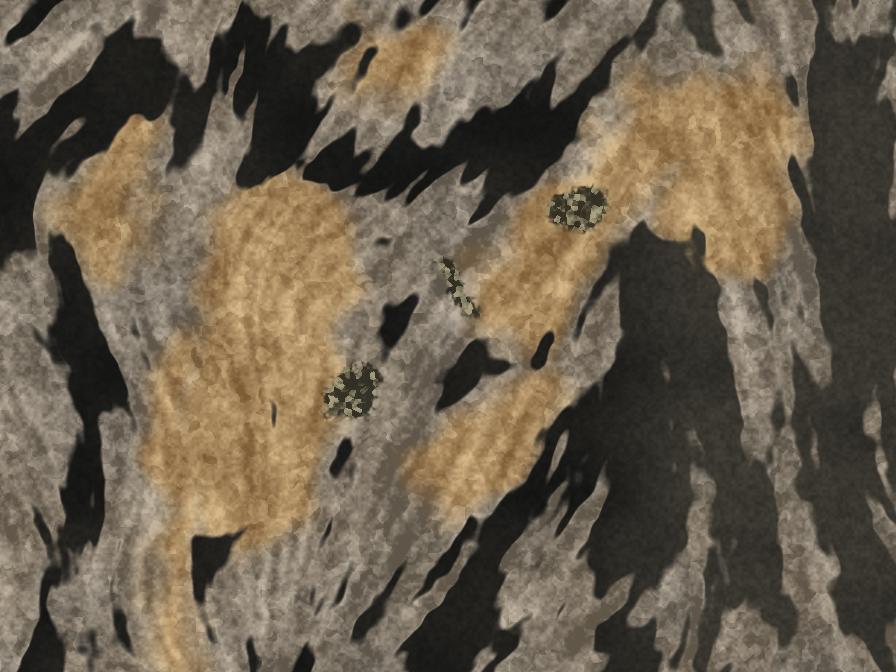
A Shadertoy shader for this texture:

```glsl
// Polished migmatite slab: black mica bands, grey streaks, ochre feldspar and pyrite.
// Large bodies are warped capsules; fine streaks come from averaging noise along
// a curved flow field, and crystal grain comes from cellular facets.

const vec3 BLACK_MICA  = vec3(0.085, 0.085, 0.080);
const vec3 OLIVE_MICA  = vec3(0.225, 0.215, 0.185);
const vec3 GREY_SHADE  = vec3(0.36, 0.335, 0.295);
const vec3 GREY_QUARTZ = vec3(0.67, 0.63, 0.575);
const vec3 OCHRE_DEEP  = vec3(0.55, 0.415, 0.25);
const vec3 OCHRE_LIGHT = vec3(0.79, 0.665, 0.475);
const vec3 PYRITE_DARK = vec3(0.17, 0.165, 0.125);
const vec3 PYRITE_GLINT = vec3(0.66, 0.63, 0.50);

float hash(vec2 p) {
    vec3 q = fract(vec3(p.xyx) * 0.1031);
    q += dot(q, q.yzx + 33.33);
    return fract((q.x + q.y) * q.z);
}

float noise(vec2 p) {
    vec2 i = floor(p), f = fract(p);
    f = f * f * (3.0 - 2.0 * f);
    return mix(mix(hash(i), hash(i + vec2(1, 0)), f.x),
               mix(hash(i + vec2(0, 1)), hash(i + vec2(1, 1)), f.x), f.y);
}

vec2 warp(vec2 p, float freq) {
    return vec2(noise(p * freq + 7.3), noise(p * freq + 41.9)) - 0.5;
}

// Random brightness of the nearest crystal.
float facets(vec2 p) {
    vec2 cell = floor(p);
    float nearest = 9.0, shade = 0.0;
    for (int y = -1; y <= 1; y++)
    for (int x = -1; x <= 1; x++) {
        vec2 c = cell + vec2(x, y);
        vec2 d = c + vec2(hash(c + 3.1), hash(c + 17.7)) - p;
        float dist = dot(d, d);
        if (dist < nearest) { nearest = dist; shade = hash(c + 29.5); }
    }
    return shade;
}

float capsule(vec2 p, vec2 a, vec2 b, float radius) {
    vec2 ab = b - a;
    return length(p - a - ab * clamp(dot(p - a, ab) / dot(ab, ab), 0.0, 1.0)) - radius;
}

// Steep at both sides, diagonal through the middle and the upper left corner.
vec2 flowDirection(vec2 p) {
    float middle = smoothstep(0.28, 0.52, p.x) * (1.0 - smoothstep(0.9, 1.05, p.x));
    float corner = (1.0 - smoothstep(0.08, 0.25, p.x)) * smoothstep(0.6, 0.8, p.y);
    float angle = 1.58 - 0.72 * max(middle, corner) + 1.1 * (noise(p * 4.5) - 0.5);
    return vec2(cos(angle), sin(angle));
}

// Broad (x) and fine (y) streaks, each centred on zero.
vec2 streaks(vec2 p) {
    const int STEPS = 15;
    vec2 sum = vec2(0.0);
    for (int i = 0; i < STEPS; i++) {
        sum += vec2(noise(p * 27.0), noise(p * 68.0 + 13.0)) - 0.5;
        p += 0.0085 * flowDirection(p);
    }
    return sum / float(STEPS) * vec2(5.0, 8.0);
}

float micaDistance(vec2 p) {
    // upper bands
    float d = capsule(p, vec2(0.0, 0.70), vec2(0.18, 0.90), 0.07);
    d = min(d, capsule(p, vec2(0.38, 0.94), vec2(0.43, 0.77), 0.055));
    d = min(d, capsule(p, vec2(0.43, 0.76), vec2(0.73, 0.75), 0.035));
    d = min(d, capsule(p, vec2(0.74, 0.73), vec2(0.98, 0.98), 0.035));
    // right and lower bodies
    d = min(d, capsule(p, vec2(1.25, 0.90), vec2(1.27, 0.10), 0.055));
    d = min(d, capsule(p, vec2(0.98, 0.60), vec2(0.91, 0.0), 0.06));
    d = min(d, capsule(p, vec2(0.91, 0.40), vec2(0.64, 0.03), 0.05));
    d = min(d, capsule(p, vec2(1.04, 0.48), vec2(1.15, 0.08), 0.02));
    // thin veins
    d = min(d, capsule(p, vec2(0.95, 0.59), vec2(0.74, 0.47), 0.009));
    d = min(d, capsule(p, vec2(0.74, 0.47), vec2(0.50, 0.30), 0.016));
    d = min(d, capsule(p, vec2(0.50, 0.30), vec2(0.32, 0.18), 0.010));
    d = min(d, capsule(p, vec2(0.09, 0.64), vec2(0.13, 0.40), 0.022));
    return min(d, capsule(p, vec2(0.13, 0.40), vec2(0.07, 0.0), 0.012));
}

float feldsparDistance(vec2 p) {
    float d = capsule(p, vec2(0.19, 0.80), vec2(0.14, 0.63), 0.04);
    d = min(d, capsule(p, vec2(0.42, 0.62), vec2(0.37, 0.28), 0.115));
    d = min(d, capsule(p, vec2(0.26, 0.48), vec2(0.26, 0.04), 0.035));
    d = min(d, capsule(p, vec2(0.56, 0.92), vec2(0.60, 0.92), 0.05));
    d = min(d, capsule(p, vec2(1.0, 0.84), vec2(0.77, 0.57), 0.06));
    d = min(d, capsule(p, vec2(1.11, 0.80), vec2(1.08, 0.65), 0.075));
    return min(d, capsule(p, vec2(0.79, 0.40), vec2(0.66, 0.26), 0.045));
}

void mainImage(out vec4 fragColor, in vec2 fragCoord) {
    vec2 p = fragCoord / iResolution.y;
    vec2 bent = p + 0.055 * warp(p, 7.0) + 0.025 * warp(p, 24.0);
    vec2 streak = streaks(p + 0.008 * warp(p, 45.0));
    float crystal = facets(p * 62.0 + 0.8 * warp(p, 90.0));
    float grain = 0.5 * noise(p * 120.0) + 0.5 * noise(p * 230.0);
    float rightSide = smoothstep(0.85, 1.05, p.x);

    // feldspar and quartz
    float ochre = 1.0 - smoothstep(-0.025, 0.035, feldsparDistance(bent) + 0.05 * (noise(p * 16.0) - 0.5));
    float light = 0.5 + 0.45 * (crystal - 0.5) + 0.75 * (grain - 0.5) + 0.28 * streak.y;
    light += 0.5 * (noise(p * 13.0 + 5.0) - 0.5);
    vec3 quartz = mix(GREY_SHADE, GREY_QUARTZ, clamp(light, 0.0, 1.2));
    vec3 feldspar = mix(OCHRE_DEEP, OCHRE_LIGHT, clamp(light, -0.2, 1.2));
    vec3 color = mix(quartz, feldspar, ochre * 0.92 + 0.15 * (1.0 - ochre) * noise(p * 9.0));

    // mica bands broken up by streaks
    float edge = clamp(micaDistance(bent), -0.042, 0.032) + 0.03 * ochre - 0.017 * rightSide * (1.0 - ochre);
    float mica = smoothstep(-0.009, 0.009, 0.030 * streak.x + 0.020 * streak.y - edge);
    vec3 micaColor = mix(BLACK_MICA, OLIVE_MICA, clamp(0.8 * rightSide + 0.5 * noise(p * 11.0) - 0.1, 0.0, 1.0));
    micaColor *= 0.8 + 0.4 * grain;
    color = mix(color, micaColor, mica);

    // pyrite clusters
    float cluster = min(length(bent - vec2(0.87, 0.69)) - 0.040, length(bent - vec2(0.52, 0.41)) - 0.044);
    cluster = min(cluster, capsule(bent, vec2(0.69, 0.60), vec2(0.70, 0.56), 0.012));
    float glint = smoothstep(0.45, 1.0, facets(p * 115.0) * 0.75 + grain * 0.4);
    vec3 pyrite = mix(PYRITE_DARK, PYRITE_GLINT, glint);
    color = mix(color, pyrite, 0.92 * (1.0 - smoothstep(-0.006, 0.006, cluster + 0.02 * (grain - 0.5))));

    fragColor = vec4(color, 1.0);
}
```
